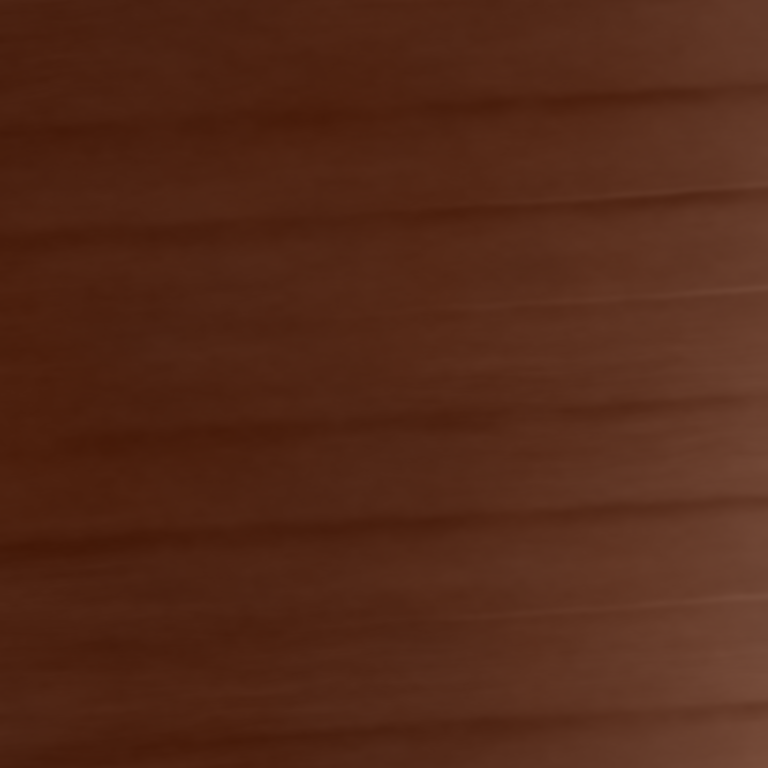
Write a Shadertoy shader that draws this texture.

```glsl
// Dim, softly blurred brown wood boards with slanted seams, lit from the right

float hash(vec2 p) {
    vec3 q = fract(vec3(p.xyx) * 0.1031);
    q += dot(q, q.yzx + 33.33);
    return fract((q.x + q.y) * q.z);
}

float noise(vec2 p) {
    vec2 cell = floor(p), f = fract(p);
    f = f * f * (3.0 - 2.0 * f);
    return mix(mix(hash(cell), hash(cell + vec2(1, 0)), f.x),
               mix(hash(cell + vec2(0, 1)), hash(cell + vec2(1, 1)), f.x), f.y);
}

// Layered noise centred on zero
float fbm(vec2 p) {
    float sum = 0.0, amp = 0.5;
    for (int i = 0; i < 4; i++) {
        sum += amp * (noise(p) - 0.5);
        p = p * 2.03 + 17.1;
        amp *= 0.5;
    }
    return sum;
}

// Soft line with its own width on the upper and lower side
float softLine(float d, float above, float below) {
    float w = d > 0.0 ? above : below;
    return exp(-d * d / (w * w));
}

void mainImage(out vec4 fragColor, in vec2 fragCoord) {
    vec2 uv = fragCoord / iResolution.xy;

    // Board coordinates follow the slight upward slant
    float across = uv.y - 0.063 * uv.x + 0.006 * (noise(uv * vec2(5.0, 3.0)) - 0.5);
    float spacing = 0.1345;
    float seam = floor((across - 0.017) / spacing + 0.5);
    float d = across - 0.017 - seam * spacing;

    // Light grows towards the right and towards the bottom
    float x = clamp(uv.x + 0.16 * (0.42 - uv.y), 0.0, 1.1);
    float light = 0.06 + 0.20 * x + 0.78 * x * x * x;

    // Broad stains, streaks and fine mottling
    light += 0.24 * fbm(uv * vec2(3.0, 7.0) + 5.0);
    light += 0.22 * fbm(vec2(uv.x * 4.0, across * 28.0));
    light += 0.10 * fbm(uv * vec2(14.0, 22.0) + 60.0);
    light += 0.13 * fbm(uv * vec2(50.0, 75.0) + 30.0);

    // Wavy grain that shows only in places
    float warp = across + 0.04 * fbm(uv * vec2(4.0, 7.0) + 40.0);
    float grainArea = smoothstep(0.3, 0.8, noise(uv * vec2(3.0, 8.0) + 11.0));
    light += 0.22 * grainArea * fbm(vec2(uv.x * 7.0, warp * 75.0));

    // Soft seams, wide at the left, broken into patches; every third is faint
    float faint = step(abs(mod(seam, 3.0) - 1.0), 0.5);
    float shiny = max(faint, step(abs(mod(seam, 4.0) - 1.0), 0.5));
    float rough = 0.004 * (noise(vec2(uv.x * 22.0, seam * 5.1)) - 0.5);
    float patches = smoothstep(0.0, 0.9, 0.75 * noise(vec2(uv.x * 6.0, seam * 7.3))
                                       + 0.35 * noise(vec2(uv.x * 19.0, seam * 3.7)));
    float width = mix(1.35, 0.85, uv.x);
    float shadow = softLine(d + rough, 0.010 * width, 0.017 * width);
    shadow *= (0.25 + 0.75 * patches) * (1.0 - 0.7 * faint);
    light -= shadow * (0.17 + 0.24 * uv.x * uv.x);

    // Wide dim zone hugging the dark seams
    light -= 0.06 * softLine(d, 0.022, 0.04) * (1.0 - shiny);

    // Thin broken glints along some seams, fading out to the left
    float glint = softLine(d - 0.008 + rough, 0.005, 0.005) * shiny;
    glint *= 0.55 + 0.6 * noise(vec2(uv.x * 11.0, seam * 2.9));
    light += 0.28 * glint * smoothstep(0.3, 1.0, uv.x);

    vec3 color = mix(vec3(0.288, 0.121, 0.054), vec3(0.420, 0.256, 0.188), light);

    // Slight drift between red and violet brown
    color += vec3(0.018, -0.003, -0.016) * fbm(uv * vec2(4.0, 5.0) + 80.0);

    fragColor = vec4(color, 1.0);
}
```
